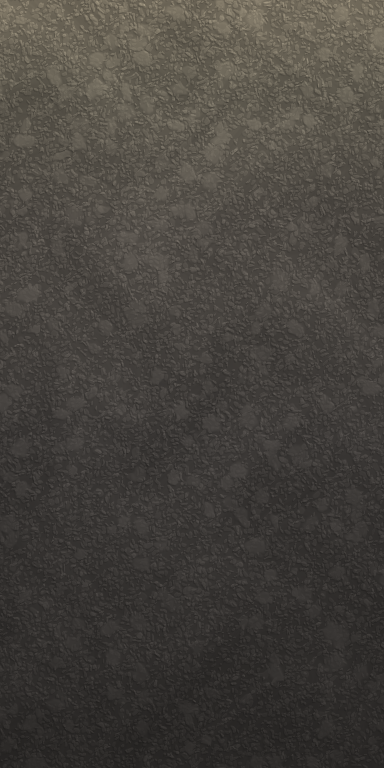
Give the GLSL for this texture, as a WebGL 1 fragment shader.

```glsl
precision highp float;
// Dim, rough earth that brightens from charcoal below to olive tan above.
// Layers of randomly turned cellular chips form a height field, which is
// shaded from the upper right and mottled by warped, layered sines.

uniform vec2 u_resolution;

#define FINE_SCALE 92.0
#define CHIP_SCALE 48.0
#define PEBBLE_SCALE 23.0
#define PEBBLE_SHARE 0.24
#define RELIEF 0.17
#define HEIGHT_TONE 0.27
#define MOTTLE 0.085
#define LIGHT_STEP vec2(0.0022, 0.0034)

vec3 hash3(vec2 cell) {
  vec3 q = fract(cell.xyx * vec3(0.1031, 0.1030, 0.0973));
  q += dot(q, q.yxz + 33.33);
  return fract((q.xxy + q.yzz) * q.zyx);
}

// Highest soft-edged oval chip near p; share is the portion of filled cells.
float chips(vec2 p, float share, float stretch) {
  vec2 base = floor(p);
  float top = 0.0;
  for (int j = -1; j <= 1; j++) {
    for (int i = -1; i <= 1; i++) {
      vec2 cell = base + vec2(float(i), float(j));
      vec3 place = hash3(cell);
      vec3 form = hash3(cell + 57.0);
      vec2 d = p - cell - 0.15 - 0.7 * place.xy;
      float angle = 6.2832 * form.x;
      float c = cos(angle);
      float s = sin(angle);
      d = vec2(c * d.x + s * d.y, c * d.y - s * d.x);
      d.y *= mix(1.1, stretch, form.y);
      float radius = mix(0.36, 0.76, form.z);
      float bump = 1.0 - smoothstep(0.55, 1.0, length(d) / radius);
      float level = mix(0.6, 1.0, fract(form.x * 7.3 + form.y));
      top = max(top, bump * level * step(place.z, share));
    }
  }
  return top;
}

// Bend the plane so that chip outlines become uneven.
vec2 warp(vec2 p) {
  vec2 a = sin(p.yx * vec2(61.0, 53.0) + 2.0 * sin(p * 37.0));
  vec2 b = sin(p.yx * vec2(183.0, 197.0) + 2.0 * sin(p * 111.0));
  return p + 0.0035 * a + 0.0016 * b;
}

float soilHeight(vec2 p) {
  vec2 q = warp(p);
  float fine = chips(q * FINE_SCALE, 0.80, 1.9);
  float chip = chips(q * CHIP_SCALE + 19.0, 0.55, 2.6);
  float pebble = chips(q * PEBBLE_SCALE + 41.0, PEBBLE_SHARE, 1.7);
  float rough = 0.56 * fine + 0.44 * chip;
  return mix(rough, 0.70 + 0.15 * rough, 0.9 * pebble);
}

// Broad, cloudy changes of tone, roughly from -1 to 1.
float mottle(vec2 p) {
  float sum = 0.0;
  float weight = 0.5;
  vec2 q = p * 7.0;
  for (int i = 0; i < 5; i++) {
    q += 0.9 * sin(q.yx * 1.3 + vec2(1.7, 4.1));
    sum += weight * sin(q.x + 1.3) * sin(q.y + 0.6);
    q = mat2(1.5, 1.1, -1.1, 1.5) * q + 3.7;
    weight *= 0.75;
  }
  return sum;
}

float ramp(float from, float to, float x) {
  return clamp((x - from) / (to - from), 0.0, 1.0);
}

// Vertical run of base colours, y going from 0 at the foot to 1 at the top.
vec3 earthColor(float y) {
  vec3 charcoal = vec3(0.182, 0.173, 0.166);
  vec3 umber = vec3(0.262, 0.249, 0.239);
  vec3 taupe = vec3(0.334, 0.315, 0.291);
  vec3 olive = vec3(0.418, 0.396, 0.346);
  vec3 sand = vec3(0.492, 0.460, 0.394);
  vec3 color = mix(charcoal, umber, ramp(0.04, 0.43, y));
  color = mix(color, taupe, ramp(0.43, 0.71, y));
  color = mix(color, olive, ramp(0.71, 0.89, y));
  return mix(color, sand, ramp(0.89, 1.0, y));
}

void main() {
  vec2 p = gl_FragCoord.xy / u_resolution.x;
  vec2 uv = gl_FragCoord.xy / u_resolution;

  // Relief: compare the surface here with the surface toward the light.
  float height = soilHeight(p);
  float slope = height - soilHeight(p + LIGHT_STEP);
  float cloud = mottle(p);

  float shade = 1.0 + RELIEF * slope + HEIGHT_TONE * (height - 0.48);
  shade += MOTTLE * cloud;
  float side = abs(uv.x - 0.5) * 2.0;
  shade *= 1.01 - 0.05 * side * side * side;

  vec3 color = earthColor(uv.y + 0.012 * cloud) * shade;
  gl_FragColor = vec4(color, 1.0);
}
```
